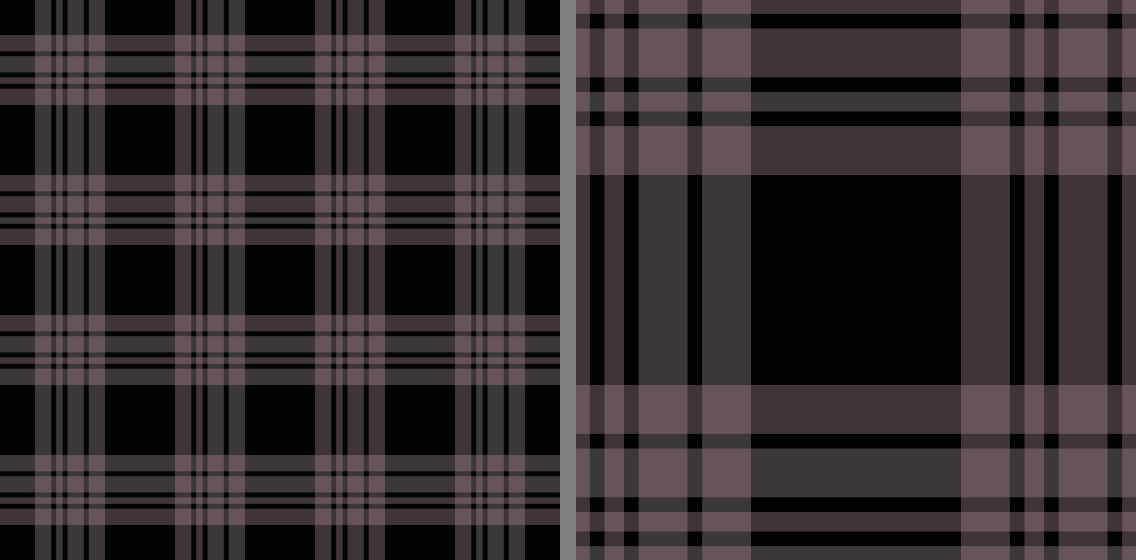
Left: the whole. Right: its middle third, enlarged.
Give the GLSL for this pattern, as a Shadertoy shader.

```glsl
// Dark tartan: four by four bands of translucent mauve stripes crossing on black.

float hash(vec2 p) {
    return fract(sin(dot(p, vec2(127.1, 311.7))) * 4375.85);
}

// Returns stripe coverage in x and tint (0 grey, 1 pink) in y.
// One repeat is 86 threads: a 43-thread band centred in black.
vec2 stripes(float position, float pixel, float axis) {
    float band = floor(position);
    float thread = fract(position) * 86.0 - 21.5;
    vec4 centers = vec4(5.0, 15.0, 25.0, 38.0);
    vec4 halfWidths = vec4(5.0, 2.0, 5.0, 5.0);
    vec2 result = vec2(0.0);
    for (int i = 0; i < 4; i++) {
        float edge = halfWidths[i] - abs(thread - centers[i]);
        float coverage = clamp(edge / pixel + 0.5, 0.0, 1.0);
        float tint = step(0.45, hash(vec2(band + 4.0 * axis, float(i))));
        result += coverage * vec2(1.0, tint);
    }
    return result;
}

vec3 stripeColor(float tint) {
    return mix(vec3(0.235, 0.216, 0.221), vec3(0.247, 0.207, 0.219), tint);
}

void mainImage(out vec4 fragColor, in vec2 fragCoord) {
    // Four repeats each way; pixel size measured in threads
    vec2 position = 4.0 * fragCoord / iResolution.xy;
    vec2 pixel = 4.0 * 86.0 / iResolution.xy;
    vec2 warp = stripes(position.x, pixel.x, 0.0);
    vec2 weft = stripes(position.y, pixel.y, 1.0);

    // Blend ground, single stripes and crossings
    vec3 ground = vec3(0.005, 0.015, 0.01);
    vec3 crossing = vec3(0.40, 0.33, 0.35);
    vec3 offWeft = mix(ground, stripeColor(warp.y), warp.x);
    vec3 onWeft = mix(stripeColor(weft.y), crossing, warp.x);
    fragColor = vec4(mix(offWeft, onWeft, weft.x), 1.0);
}
```
